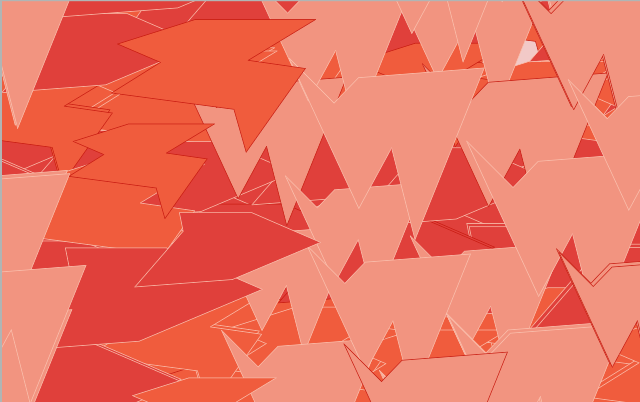
Reproduce this background procedurally as a WebGL 2 fragment shader.

```glsl
#version 300 es
precision highp float;

uniform vec2 u_resolution;
out vec4 fragColor;

const vec3 SALMON = vec3(0.95, 0.58, 0.50);
const vec3 RED = vec3(0.88, 0.25, 0.23);
const vec3 ORANGE = vec3(0.94, 0.36, 0.24);
const vec3 PALE = vec3(0.95, 0.79, 0.78);
const vec3 LIGHT_STROKE = vec3(0.98, 0.76, 0.69);
const vec3 DARK_STROKE = vec3(0.78, 0.10, 0.06);
const vec3 FRAME = vec3(0.69, 0.71, 0.71);

const int GROUND_COUNT = 140;         // red and orange shards underneath
const int TOP_COUNT = 44;             // mostly salmon shards above
const float MARGIN = 0.25;            // scatter area beyond the canvas
const float JITTER = 0.12;
const float STROKE_HALF = 0.0008;
const float DARK_SHARE = 0.25;        // shards with a dark stroke
const float ECHO_SHARE = 0.25;        // shards with a shifted copy behind
const vec2 ECHO_SHIFT = vec2(-0.006, 0.008);
const vec2 FRAME_WIDTH = vec2(0.005, 0.003);
const vec2 SPREAD = vec2(0.75488, 0.56984);
const float REACH = 0.7;              // bounding radius of a unit shard

// Unit-width outlines: fang, arrowhead, splinter
const int FIRST[3] = int[](0, 7, 13);
const int CORNERS[3] = int[](7, 6, 9);
const vec2 OUTLINE[22] = vec2[](
  vec2(-0.5, 0.46), vec2(-0.27, 0.23), vec2(-0.145, 0.36), vec2(0.5, 0.41),
  vec2(0.145, -0.47), vec2(0.025, 0.0), vec2(-0.143, -0.31),
  vec2(-0.26, 0.2), vec2(0.13, 0.2), vec2(0.5, 0.04), vec2(0.025, -0.16),
  vec2(-0.5, -0.2), vec2(-0.24, 0.1),
  vec2(-0.47, 0.16), vec2(-0.09, 0.28), vec2(0.5, 0.28), vec2(0.17, 0.08),
  vec2(0.45, 0.04), vec2(0.16, -0.37), vec2(0.1, -0.16), vec2(-0.5, -0.08),
  vec2(-0.26, 0.07));

float hash(float n, float seed) {
  return fract(sin(dot(vec2(n, seed), vec2(12.9898, 78.233))) * 43758.5453);
}

// Signed distance to the closed outline of one kind
float shardDistance(vec2 p, int kind) {
  int first = FIRST[kind], count = CORNERS[kind];
  float nearest = 1e3, side = 1.0;
  vec2 b = OUTLINE[first + count - 1];
  for (int k = 0; k < count; k++) {
    vec2 a = OUTLINE[first + k];
    vec2 edge = b - a, w = p - a;
    vec2 gap = w - edge * clamp(dot(w, edge) / dot(edge, edge), 0.0, 1.0);
    nearest = min(nearest, dot(gap, gap));
    bvec3 crossing = bvec3(p.y >= a.y, p.y < b.y, edge.x * w.y > edge.y * w.x);
    if (all(crossing) || all(not(crossing))) side = -side;
    b = a;
  }
  return side * sqrt(nearest);
}

void paintShard(inout vec3 color, vec2 p, float size, int kind, vec3 fill,
                vec3 stroke, float pixel) {
  if (dot(p, p) > REACH * REACH * size * size) return;
  float d = shardDistance(p / size, kind) * size;
  color = mix(color, fill, clamp(0.5 - d / pixel, 0.0, 1.0));
  float line = clamp((STROKE_HALF - abs(d)) / pixel + 0.5, 0.0, 1.0);
  color = mix(color, stroke, line);
}

// Fangs dominate the top; below, four arrowheads to three splinters
int shardKind(int i) {
  if (i < GROUND_COUNT) return i % 7 < 4 ? 1 : 2;
  int turn = i % 8;
  return turn == 2 ? 1 : turn == 6 ? 2 : 0;
}

void main() {
  float pixel = 1.0 / u_resolution.y;
  vec2 canvas = vec2(u_resolution.x * pixel, 1.0);
  vec2 p = gl_FragCoord.xy * pixel;
  vec3 color = PALE;

  // Evenly scattered shards, painted from back to front
  for (int i = 0; i < GROUND_COUNT + TOP_COUNT; i++) {
    float n = float(i);
    int kind = shardKind(i);
    vec2 center = fract(n * SPREAD) * (canvas + 2.0 * MARGIN) - MARGIN;
    center += JITTER * (vec2(hash(n, 1.0), hash(n, 2.0)) - 0.5);
    float vary = hash(n, 3.0);
    float size = kind == 0 ? mix(0.34, 0.53, vary)
               : kind == 1 ? mix(0.38, 0.66, vary) : mix(0.36, 0.60, vary);
    vec3 fill = kind == 0 ? SALMON : kind == 1 ? RED : ORANGE;
    vec3 stroke = hash(n, 4.0) < DARK_SHARE ? DARK_STROKE : LIGHT_STROKE;
    vec2 q = p - center;
    if (hash(n, 5.0) < ECHO_SHARE)
      paintShard(color, q - ECHO_SHIFT, size, kind, fill, stroke, pixel);
    paintShard(color, q, size, kind, fill, stroke, pixel);
  }

  // Thin frame along the left and top edges
  vec2 inset = vec2(p.x, canvas.y - p.y) - FRAME_WIDTH;
  float frame = clamp(0.5 - min(inset.x, inset.y) / pixel, 0.0, 1.0);
  fragColor = vec4(mix(color, FRAME, frame), 1.0);
}
```
